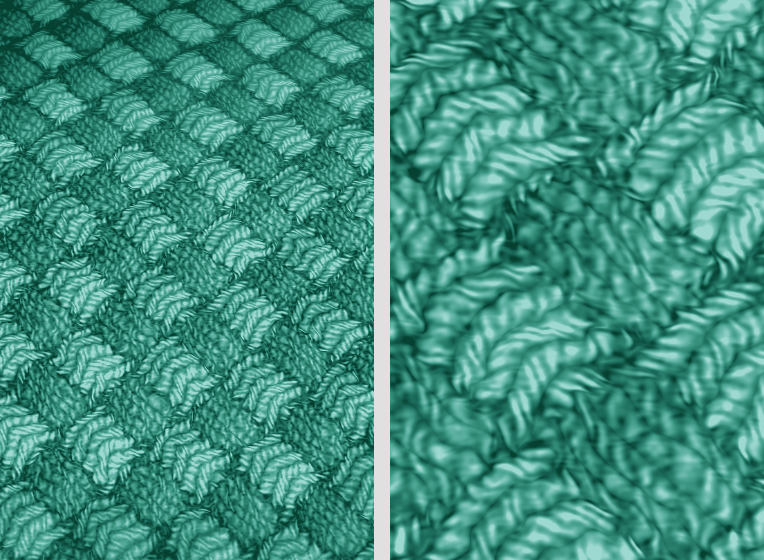
Left, the full canvas; right, a detail of the centre.
Reproduce this texture procedurally as a WebGL 2 fragment shader.

```glsl
#version 300 es
precision highp float;

uniform vec2 u_resolution;
out vec4 fragColor;

const float PI = 3.14159265;

float hash(vec2 p) {
    return fract(sin(dot(p, vec2(127.1, 311.7))) * 43758.5453);
}

float noise(vec2 p) {
    vec2 i = floor(p), f = fract(p);
    f = f * f * (3.0 - 2.0 * f);
    return mix(mix(hash(i), hash(i + vec2(1, 0)), f.x),
               mix(hash(i + vec2(0, 1)), hash(i + vec2(1, 1)), f.x), f.y);
}

// Lays the tilted, receding cloth on a grid with block centres at integers.
vec2 clothGrid(vec2 uv) {
    float y = uv.y - 0.15 * (uv.x - 0.13);
    float row = 10.0 * log(1.0 + y / 0.742) - 0.23;
    float column = (uv.x - 0.0716 - 0.14 * y) / (0.13 + 0.037 * y);
    return vec2(row + column, row - column);
}

// Raised block: arching twisted ropes whose strands slant alternately.
float knitStitch(vec2 w) {
    float rope = w.x * 5.0 + 0.5 + 0.3 * cos(2.0 * PI * w.y) + 0.3 * noise(w * 3.0);
    float id = floor(rope);
    float across = fract(rope) - 0.5;
    float side = mod(id, 2.0) * 2.0 - 1.0;
    float strand = w.y * 8.0 + side * across * 1.4
                 + hash(vec2(id, 4.0)) + 0.6 * noise(w * 7.0);
    float twist = 0.5 + 0.5 * cos(2.0 * PI * strand);
    float body = 1.0 - 4.0 * across * across;
    return body * (0.45 + 0.55 * twist);
}

// Sunken block: staggered rows of short, steep bumps.
float purlStitch(vec2 w) {
    float row = w.y * 5.5 + 0.15 * sin(w.x * 9.0) + 0.5 * noise(w * 5.0);
    float across = fract(row) - 0.5;
    float along = w.x * 7.5 + 0.5 * floor(row) - 0.9 * across + 0.7 * noise(w * 6.0);
    float bump = 0.5 + 0.5 * cos(2.0 * PI * along);
    return (1.0 - 4.0 * across * across) * (0.2 + 0.8 * bump);
}

// Yarn colours from deep shadow to lit fibre.
vec3 yarnColor(float tone) {
    vec3 ramp[6] = vec3[6](
        vec3(0.02, 0.25, 0.19), vec3(0.10, 0.41, 0.35), vec3(0.18, 0.53, 0.45),
        vec3(0.29, 0.64, 0.57), vec3(0.42, 0.73, 0.68), vec3(0.62, 0.85, 0.82));
    vec3 color = ramp[0];
    for (int i = 1; i < 6; i++)
        color = mix(color, ramp[i], clamp(tone * 5.0 - float(i - 1), 0.0, 1.0));
    return color;
}

void main() {
    vec2 uv = gl_FragCoord.xy / u_resolution.y;
    uv.y = 1.0 - uv.y;

    // Hand-made unevenness
    vec2 w = clothGrid(uv);
    w += 0.14 * (vec2(noise(w * 1.9), noise(w * 1.9 + 31.0)) - 0.5);
    w += 0.06 * (vec2(noise(w * 9.0), noise(w * 9.0 + 57.0)) - 0.5);

    // Detail fades away from the plane of focus
    float blur = max(smoothstep(0.42, 0.0, uv.y), 0.6 * smoothstep(0.8, 1.05, uv.y));
    float knit = mix(knitStitch(w), 0.48, 0.55 * blur);
    float purl = mix(purlStitch(w), 0.40, 0.55 * blur);

    // Checkerboard of raised and sunken blocks with stitched, ragged borders
    float weave = cos(PI * w.x) * cos(PI * w.y);
    float border = weave + 0.35 * (knit - 0.45) * (1.0 - abs(weave));
    float raised = smoothstep(-0.06 - 0.1 * blur, 0.06, border);
    float tone = mix(0.14 + 0.60 * purl,
                     0.18 + 0.80 * knit + 0.08 * weave, raised);

    // Side light and creases between blocks
    tone += 0.10 * sin(2.0 * PI * w.x) - 0.03 * sin(2.0 * PI * w.y);
    float crease = smoothstep(0.0, 0.24 + 0.15 * blur, abs(border + 0.05));
    tone *= mix(0.3, 1.0, crease);

    // Fibres and fuzz
    float fibre = noise(w * vec2(34.0, 17.0) + w.yx * 9.0) - 0.5;
    float fuzz = noise(uv * 250.0) - 0.5;
    tone += (0.28 * fibre + 0.30 * fuzz) * (1.0 - 0.75 * blur);
    tone += 0.12 * (hash(floor(w + 0.5)) - 0.5) * crease;

    // Dim far edge and corners
    tone += 0.10 * (noise(uv * 5.0) - 0.5);
    tone -= 0.20 * smoothstep(0.35, 0.0, uv.y + 0.3 * uv.x);
    tone -= 0.08 * smoothstep(0.75, 1.0, uv.y);

    fragColor = vec4(yarnColor(tone + 0.04), 1.0);
}
```
